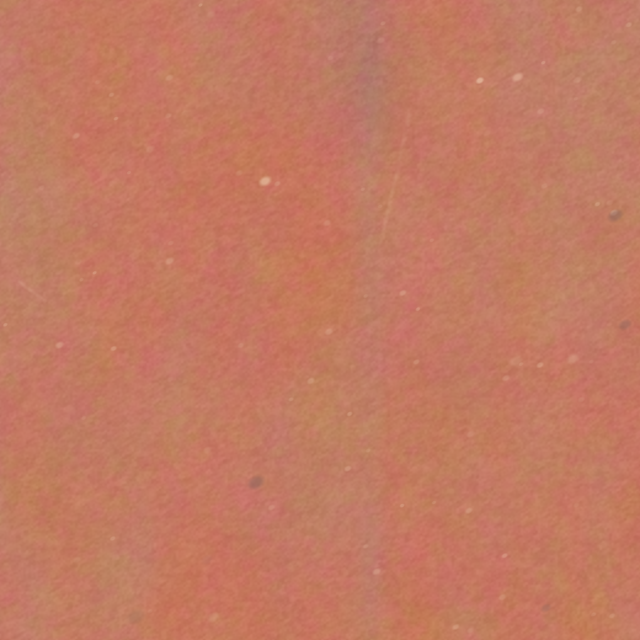
Write a three.js fragment shader that draws this texture.

```glsl
// Weathered terracotta plaster with faded patches, a grey vertical stain and fine slanted grain.
varying vec2 vUv;

const vec3 CLAY = vec3(0.785, 0.455, 0.350);
const vec3 FADED = vec3(0.735, 0.515, 0.438);
const vec3 MAUVE = vec3(0.655, 0.455, 0.425);
const vec3 CHALK = vec3(0.90, 0.73, 0.62);
const vec3 PINK_SHIFT = vec3(0.012, -0.022, 0.018);

float hash(vec2 p) {
  vec3 q = fract(vec3(p.xyx) * 0.1031);
  q += dot(q, q.yzx + 33.33);
  return fract((q.x + q.y) * q.z);
}

// Smooth value noise in -1..1
float noise(vec2 p) {
  vec2 cell = floor(p);
  vec2 f = fract(p);
  f = f * f * f * (f * (f * 6.0 - 15.0) + 10.0);
  float low = mix(hash(cell), hash(cell + vec2(1.0, 0.0)), f.x);
  float high = mix(hash(cell + vec2(0.0, 1.0)), hash(cell + vec2(1.0)), f.x);
  return mix(low, high, f.y) * 2.0 - 1.0;
}

mat2 rotation(float angle) {
  float c = cos(angle);
  float s = sin(angle);
  return mat2(c, -s, s, c);
}

float fbm(vec2 p) {
  float sum = 0.0;
  float amplitude = 0.6;
  for (int i = 0; i < 4; i++) {
    sum += amplitude * noise(p);
    p = rotation(0.4) * p * 2.03 + 17.3;
    amplitude *= 0.55;
  }
  return sum;
}

// Soft vertical band whose centre wanders and whose edges fray
float stain(vec2 uv, float centre, float width) {
  float wander = 0.012 * noise(vec2(3.7, uv.y * 5.0));
  float offset = (uv.x - centre - wander) / width;
  float fray = 0.75 + 0.45 * fbm(uv * vec2(22.0, 7.0) + 40.0);
  return exp(-offset * offset) * fray;
}

// Sparse chalky flecks, one chance per grid cell
float flecks(vec2 uv, float cells, float chance, float radius) {
  vec2 p = uv * cells;
  vec2 cell = floor(p);
  vec2 jitter = vec2(hash(cell + 5.1), hash(cell + 9.7));
  vec2 d = rotation(0.5) * (fract(p) - 0.25 - 0.5 * jitter);
  float size = radius * (0.6 + 0.6 * hash(cell + 2.3));
  float shape = 1.0 - smoothstep(0.3 * size, size, length(d * vec2(0.7, 1.0)));
  return shape * step(1.0 - chance, hash(cell + 31.0)) * hash(cell + 71.0);
}

// Thin pale scratch between two points
float scratch(vec2 uv, vec2 a, vec2 b, float width) {
  vec2 along = b - a;
  float t = clamp(dot(uv - a, along) / dot(along, along), 0.0, 1.0);
  float d = length(uv - a - along * t);
  return (1.0 - smoothstep(0.0, width, d)) * (0.6 + 0.4 * noise(uv * 90.0));
}

void main() {
  vec2 uv = vUv;

  // Broad fading, drawn out vertically and stronger at the right
  vec2 warp = 0.025 * vec2(noise(uv * 6.0), noise(uv * 6.0 + 50.0));
  vec2 p = uv + warp;
  float fade = 0.36 + 0.32 * fbm(p * vec2(6.0, 3.2) + 11.0);
  fade += 0.18 * fbm(p * vec2(18.0, 9.0) + 23.0);
  fade += 0.34 * smoothstep(0.6, 0.95, uv.x) * smoothstep(0.0, 0.6, uv.y);
  fade += 0.22 * (1.0 - smoothstep(0.0, 0.2, uv.x)) * smoothstep(0.4, 0.7, uv.y);
  vec3 color = mix(CLAY, FADED, clamp(fade, 0.0, 1.1));

  // Grey stain down the wall, darkest and widest near the top
  float top = smoothstep(0.65, 0.95, uv.y);
  color = mix(color, FADED, clamp(0.6 * stain(uv, 0.573, 0.022), 0.0, 1.0));
  color = mix(color, MAUVE, clamp(0.65 * top * stain(uv, 0.565, 0.06), 0.0, 1.0));

  // Pink and ochre mottling
  color += PINK_SHIFT * fbm(uv * vec2(12.0, 9.0) + 61.0);
  color += PINK_SHIFT * 0.8 * noise(rotation(0.5) * uv * vec2(48.0, 60.0) + 83.0);

  // Fine grain running down to the right
  vec2 slanted = rotation(0.55) * uv;
  float grain = 0.013 * noise(slanted * vec2(75.0, 130.0));
  grain += 0.016 * noise(slanted * vec2(130.0, 220.0) + 37.0);
  grain += 0.012 * noise(uv * 260.0 + 91.0);
  grain += 0.012 * fbm(uv * 14.0 + 7.0);
  color += grain * vec3(0.9, 1.0, 1.0);

  // Chalk flecks, dark pits and scratches
  color = mix(color, CHALK, 0.8 * flecks(uv, 13.0, 0.06, 0.11));
  color = mix(color, CHALK, 0.4 * flecks(uv + 3.0, 36.0, 0.07, 0.2));
  color = mix(color, MAUVE * 0.85, 0.6 * flecks(uv + 7.0, 11.0, 0.04, 0.13));
  color = mix(color, CHALK, 0.3 * scratch(uv, vec2(0.03, 0.56), vec2(0.07, 0.53), 0.005));
  color = mix(color, CHALK, 0.2 * scratch(uv, vec2(0.595, 0.62), vec2(0.64, 0.82), 0.006));

  gl_FragColor = vec4(clamp(color, 0.0, 1.0), 1.0);
}
```
